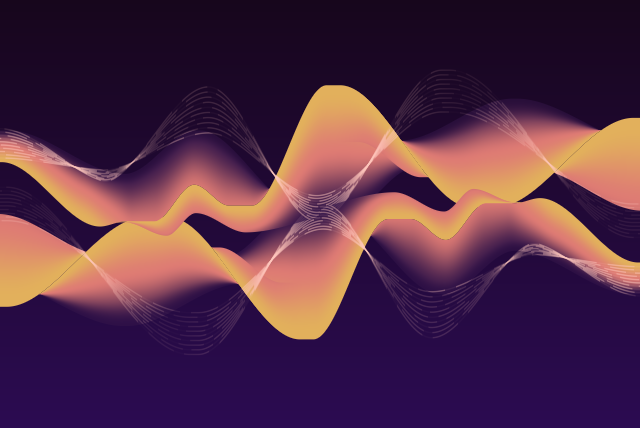
This background is drawn by a WebGL 2 fragment shader. Its source:

```glsl
#version 300 es
precision highp float;
// Two mirrored silk ribbons in gold, rose and violet, with fine dashed threads on a dark plum ground.
uniform vec2 u_resolution;
out vec4 outColor;

const vec3 GOLD = vec3(0.885, 0.69, 0.36);
const vec3 ROSE = vec3(0.87, 0.48, 0.455);
const vec3 VIOLET = vec3(0.21, 0.085, 0.29);
const vec3 THREAD = vec3(1.0, 0.78, 0.74);
const vec2 SPAN = vec2(7.68, 5.12); // canvas extent in scene units

// Smooth climb of a given height between two places
float climb(float x, float from, float to, float height) {
    return height * smoothstep(from, to, x);
}

// Bright spine that runs through the whole ribbon
float spine(float x) {
    return 0.6 + climb(x, 0.02, 1.2, -0.77) + climb(x, 1.2, 1.5, 0.06)
        + climb(x, 1.85, 2.33, 0.44) + climb(x, 2.33, 2.75, -0.25)
        + climb(x, 3.02, 3.92, 1.44) + climb(x, 4.08, 5.65, -1.46)
        + climb(x, 5.95, 7.6, 1.07);
}

// Upper veil edge
float crest(float x) {
    return 0.98 + climb(x, 0.1, 1.5, -0.52) + climb(x, 1.5, 2.35, 0.52)
        + climb(x, 2.4, 3.6, -0.9) + climb(x, 3.7, 4.6, 0.78)
        + climb(x, 4.8, 6.15, 0.5) + climb(x, 6.2, 7.8, -0.55);
}

// Lower veil edge
float hem(float x) {
    return 1.0 + climb(x, 0.3, 1.4, -1.12) + climb(x, 1.5, 2.0, -0.16)
        + climb(x, 2.0, 2.35, 0.27) + climb(x, 2.35, 2.95, -0.23)
        + climb(x, 2.95, 4.3, 0.26) + climb(x, 4.2, 4.95, 0.5)
        + climb(x, 6.4, 7.7, -0.5);
}

// One thread of the fan; k spreads and crosses the bundle
float thread(float x, float k) {
    return 0.65 + 0.35 * k + climb(x, 0.0, 1.4, -0.15 - 0.5 * k)
        + climb(x, 1.2, 2.5, 0.45 + 0.7 * k) + climb(x, 2.5, 3.8, -0.75 - 0.85 * k)
        + climb(x, 3.8, 5.3, 1.0 + 0.8 * k) + climb(x, 5.4, 7.6, -1.1 - 0.9 * k);
}

// Antialiased inside of a signed field
float cover(float f) {
    return clamp(0.5 + f / max(length(vec2(dFdx(f), dFdy(f))), 1e-4), 0.0, 1.0);
}

// Gold to rose to violet
vec3 silk(float t) {
    vec3 c = mix(GOLD, ROSE, smoothstep(0.05, 0.56, t));
    return mix(c, VIOLET, smoothstep(0.5, 1.0, t));
}

// Premultiplied colour of one whole ribbon
vec4 ribbon(vec2 p) {
    float x = p.x, y = p.y;
    float mid = spine(x), top = crest(x), low = hem(x);
    vec4 c = vec4(0.0);

    // Veil above the spine
    float t = clamp((y - mid) / max(top - mid, 0.02), 0.0, 1.0);
    float dim = 0.56 * smoothstep(1.0, 1.6, x) * (1.0 - smoothstep(4.0, 4.8, x));
    float a = cover(min(y - mid, top - y)) * (1.0 - 0.5 * smoothstep(0.75, 1.0, t));
    c = mix(c, vec4(silk(mix(t, 1.0, dim)), 1.0), a);

    // Veil below the spine
    t = clamp((mid - y) / max(mid - low, 0.02), 0.0, 1.0);
    float deep = smoothstep(2.8, 3.8, x) * (1.0 - smoothstep(6.0, 6.4, x));
    a = cover(min(mid - y, y - low)) * (1.0 - 0.3 * deep * smoothstep(0.8, 1.0, t));
    c = mix(c, vec4(silk(t * mix(0.58, 1.0, deep)), 1.0), a);

    // Folded strand that falls from the tall wave
    float fold = 0.84 + climb(x, 4.3, 5.05, -0.42);
    t = clamp((mid - y) / max(mid - fold, 0.02), 0.0, 1.0);
    a = cover(min(mid - y, y - fold)) * smoothstep(4.0, 4.5, x) * step(x, 5.3);
    c = mix(c, vec4(silk(0.56 * t), 1.0), a);

    // Fan of dashed threads, fainter over the bare ground
    float pixel = SPAN.y / u_resolution.y;
    for (int i = 0; i < 10; i++) {
        float k = float(i) / 9.0;
        float f = y - thread(x, k);
        float d = abs(f) * pixel / max(length(vec2(dFdx(f), dFdy(f))), 1e-4);
        float seed = fract(sin(float(i) * 12.7) * 437.5);
        float dash = abs(fract(x * (2.2 + seed) + seed * 7.0) - 0.5);
        float ink = 1.0 - smoothstep(0.001, 0.004 + pixel, d);
        ink *= 1.0 - 0.8 * smoothstep(0.34, 0.37, dash);
        ink *= mix(0.15, 0.5, c.a) * (1.0 - 0.5 * smoothstep(5.0, 5.6, x));
        c = mix(c, vec4(THREAD, 1.0), ink);
    }
    return c;
}

void main() {
    vec2 uv = gl_FragCoord.xy / u_resolution;
    vec2 p = uv * SPAN - vec2(0.0, 2.58);
    vec3 color = mix(vec3(0.17, 0.045, 0.32), vec3(0.09, 0.022, 0.11), uv.y);

    // The second ribbon is the first turned half round; they swap depth at the centre
    vec4 upper = ribbon(p);
    vec4 lower = ribbon(vec2(SPAN.x - p.x, -p.y));
    bool left = uv.x < 0.5;
    vec4 back = left ? lower : upper;
    vec4 front = left ? upper : lower;
    color = color * (1.0 - back.a) + back.rgb;
    color = color * (1.0 - front.a) + front.rgb;
    outColor = vec4(color, 1.0);
}
```
